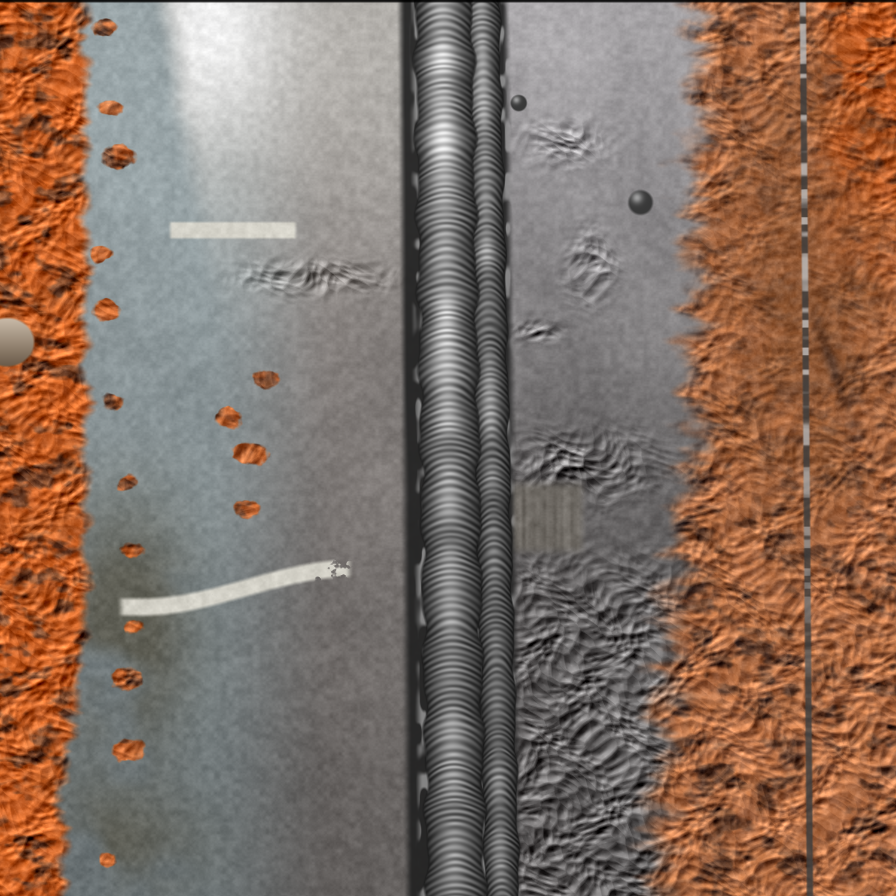
Give the GLSL for this texture, as a WebGL 1 fragment shader.

```glsl
precision highp float;
// Two steel plates joined by a double weld bead, with rusted borders.
// Cellular noise gives crust and pits, arched sines the weld ripples;
// soft ellipses and bands place glare, chalk, stains and nodules.
uniform vec2 u_resolution;

const vec3 STEEL_BLUE = vec3(.53, .57, .58), STEEL_WARM = vec3(.49, .47, .46);
const vec3 RUST_VIVID = vec3(.76, .36, .14), RUST_PALE = vec3(.68, .42, .27);
const vec3 RUST_BROWN = vec3(.53, .33, .2), RUST_DARK = vec3(.27, .18, .14);
const vec3 CHALK = vec3(.85, .84, .8);
const vec2 LIGHT_STEP = vec2(-.0022, .0032);
const float RIPPLE_FREQ = 820., RIPPLE_ARCH = .014;

vec2 hash2(vec2 p) {
  return fract(sin(vec2(dot(p, vec2(127.1, 311.7)), dot(p, vec2(269.5, 183.3)))) * 43758.5);
}
float noise(vec2 p) {
  vec2 i = floor(p), f = fract(p), e = vec2(1, 0);
  f *= f * (3. - 2. * f);
  return mix(mix(hash2(i).x, hash2(i + e).x, f.x),
             mix(hash2(i + e.yx).x, hash2(i + 1.).x, f.x), f.y);
}
float cloud(vec2 p) {
  return .55 * noise(p) + .3 * noise(p * 2.1 + 7.3) + .15 * noise(p * 4.3 + 2.9);
}
// Distance to the nearest scattered point
float cell(vec2 p) {
  float d = 2.;
  for (int k = 0; k < 9; k++) {
    vec2 o = floor(p) + vec2(mod(float(k), 3.), floor(float(k) / 3.)) - 1.;
    d = min(d, length(o + hash2(o) - p));
  }
  return d;
}
float crust(vec2 p) {
  p += .006 * sin(p.yx * 61. + 2. * sin(p * 37.));
  return .6 * cell(p * vec2(34, 46)) + .4 * cell(p * vec2(78, 105));
}
float blob(vec2 p, float x, float y, float rx, float ry) {
  vec2 q = (p - vec2(x, y)) / vec2(rx, ry);
  return exp(-dot(q, q));
}
float above(float x, float edge, float s) {
  return smoothstep(edge - s, edge + s, x);
}
float band(float x, float a, float b, float s) {
  return above(x, a, s) * above(-x, -b, s);
}
// Rust spots jittered up a column
float spots(vec2 p, float x, float y, float gap, float count) {
  float m = 0., ragged = .011 * cloud(p * 75.) - .0055;
  for (int i = 0; i < 12; i++) {
    float k = float(i);
    vec2 h = hash2(vec2(k, x * 91.));
    vec2 q = p - vec2(x + (h.x - .5) * .045, y + gap * (k + .5 * h.y));
    float radius = .008 + .008 * h.y - ragged;
    m = max(m, above(radius, length(q * vec2(.85, 1.2)), .002) * step(k, count - .5));
  }
  return m;
}
// Rounded, rippled bead: colour in rgb, coverage in a
vec4 bead(vec2 p, float center, float width, float seed) {
  float u = (p.x - center) / (width * (1. + .07 * sin(p.y * 75. + seed) + .04 * sin(p.y * 143.)));
  float phase = p.y + RIPPLE_ARCH * u * u + .003 * sin(p.y * 47. + seed);
  float ripple = sin(phase * RIPPLE_FREQ + 2.5 * noise(vec2(phase * 90., seed)));
  float scallop = noise(vec2(phase * 32., seed + u * .8));
  float dome = sqrt(max(0., 1. - u * u));
  float v = .08 + .21 * dome + ripple * dome * (.05 + .13 * noise(vec2(phase * 130., u * 2. + seed)));
  v += exp(-(u + .1) * (u + .1) * 3.3) * mix(.27, .55, smoothstep(.3, .95, p.y)) * (.4 + .8 * scallop);
  return vec4(vec3(v), above(-abs(u), -1., .07));
}

void main() {
  vec2 p = gl_FragCoord.xy / u_resolution;
  float tone = cloud(p * 9.), grain = cloud(p * 140.) - .5;
  float relief = crust(p) - crust(p + LIGHT_STEP);

  // Left plate: cool steel, warm by the seam, glare and stains
  vec3 col = mix(STEEL_BLUE, STEEL_WARM, smoothstep(.22, .38, p.x));
  col *= mix(.8, 1.13, smoothstep(0., .85, p.y)) + .16 * (tone - .5);
  float glare = smoothstep(.165, .2, p.x + .17 * (p.y - 1.) + .03 * (tone - .5));
  col = mix(col, vec3(.74, .73, .71), glare * smoothstep(.58, .96, p.y) * .8);
  col = mix(col, vec3(.95), glare * blob(p, .235, .97, .08, .12));
  float stain = blob(p, .14, .3, .07, .13) + .7 * blob(p, .12, .06, .1, .06);
  col = mix(col, vec3(.34, .33, .28), min(stain * smoothstep(.3, .6, tone), .8));

  // Right plate: sheen over dark pitted steel
  vec3 right = mix(vec3(.4, .39, .39), vec3(.64, .63, .64), smoothstep(.35, 1., p.y));
  right += .12 * (cloud(p * vec2(14, 5)) - .5);
  float brushed = band(p.x, .57, .65, .006) * band(p.y, .385, .46, .008);
  right = mix(right, vec3(.38, .36, .33) + .12 * noise(p * vec2(260, 12)), brushed * .8);
  col = mix(col, right, above(p.x, .5, .01));
  float pits = .75 * band(p.x, .575, .76, .02) * above(-p.y, -.365, .065)
    + blob(p, .65, .48, .08, .035) + blob(p, .66, .7, .025, .035) + blob(p, .63, .84, .04, .022)
    + blob(p, .6, .63, .025, .012) + blob(p, .35, .69, .07, .018);
  col += grain * .13 + min(pits, 1.) * (1. - brushed) * (relief * 1.6 - .04);

  // Chalk strokes, the lower one curved and worn
  float bend = p.y - .324 - .043 * smoothstep(.16, .39, p.x);
  float worn = smoothstep(0., .14, cloud(p * 110.) - .65 * smoothstep(.32, .42, p.x));
  float chalk = band(p.x, .19, .33, .003) * band(p.y, .734, .752, .002);
  chalk = max(chalk, band(p.x, .135, .39, .005) * band(bend, -.011, .008, .003) * worn);
  col = mix(col, CHALK + grain * .12, chalk * .95);

  // Rust borders and spots
  float jag = cloud(p * vec2(18, 55)) - .5, smoothed = blob(p, .9, .67, .1, .24);
  float edgeL = .07 + .025 * smoothstep(.1, .32, p.y) + .025 * jag;
  float edgeR = mix(.738, .777, smoothstep(0., .7, p.y)) + .07 * jag;
  float mask = max(above(edgeL, p.x, .008), above(p.x, edgeR, .025));
  mask = max(mask, .9 * max(spots(p, .127, .04, .083, 12.), spots(p, .275, .42, .049, 4.)));
  float vivid = max(step(p.x, .5), above(p.x, .92, .02) * smoothstep(.6, .85, p.y));
  vec3 rust = mix(RUST_PALE, RUST_VIVID, vivid);
  rust = mix(rust, RUST_BROWN, clamp(smoothed * .75 + .8 * cloud(p * 24.) - .34, 0., .85));
  float rough = 1. - .75 * smoothed, dark = rough * smoothstep(.5, .75, cloud(p * vec2(42, 65)));
  dark = max(dark, blob(p, .93 + (.59 - p.y) * .35, .59, .008, .055));
  rust = mix(rust, RUST_DARK, dark * .7) + relief * rough * vec3(1.15, .85, .6) + grain * .22;
  col = mix(col, rust, mask);

  // Scribed line, edge lump and nodules
  float bare = smoothstep(.4, .7, noise(p * vec2(30, 130))) * smoothstep(.1, .6, p.y);
  float scribe = abs(p.x - mix(.904, .896, p.y));
  col = mix(col, vec3(.24 + .48 * bare), .85 * above(.0035, scribe, .0015));
  float lump = length((p - vec2(.008, .618)) / vec2(.03, .027));
  col = mix(col, vec3(.6, .54, .47) + 7. * (p.y - .618), above(1., lump, .07));
  for (int i = 0; i < 2; i++) {
    vec2 q = (p - mix(vec2(.715, .774), vec2(.579, .885), float(i))) / mix(.0135, .009, float(i));
    col = mix(col, vec3(.22 + .4 * blob(q, -.3, .4, .45, .45)), above(1., length(q), .15));
  }

  // Weld: dark undercut, narrow side bead, main bead
  float lean = .014 * (1. - p.y), spatter = .4 * smoothstep(.5, .8, noise(p * vec2(150, 55)));
  float undercut = band(p.x, .447 + lean * .6, .565 + lean, .004 + .003 * tone);
  col = mix(col, vec3(.13 + spatter * above(p.x, .46 + lean * .6, .005)), undercut * .92);
  vec4 side = bead(p, .538 + 1.6 * lean, .019, 4.), core = bead(p, .495 + lean, .032, 1.);
  col = mix(mix(col, side.rgb * .85, side.a), core.rgb, core.a);
  gl_FragColor = vec4(clamp(col * (1. - .9 * above(p.y, .9975, .0015)), 0., 1.), 1.);
}
```
